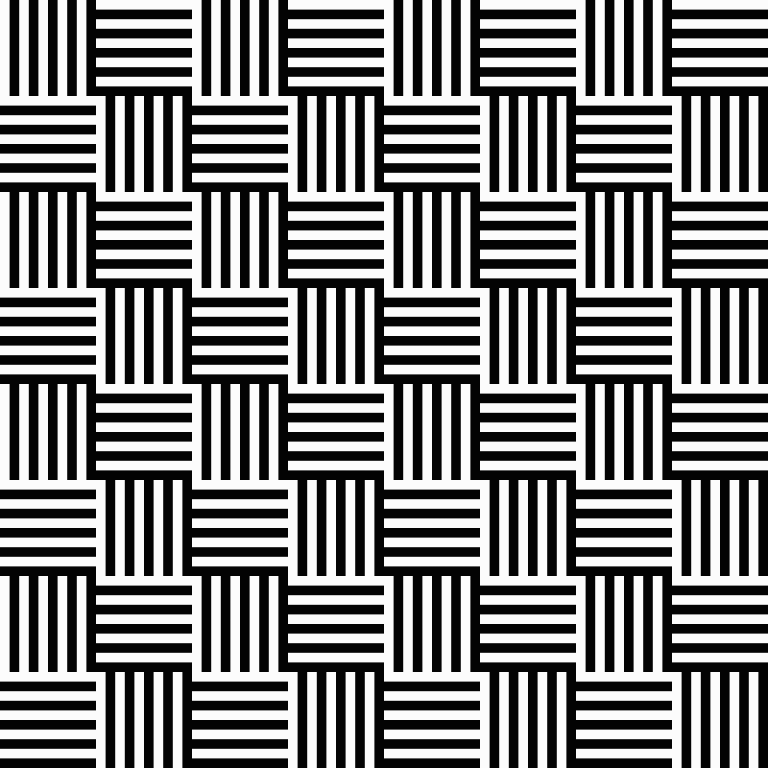
Write a three.js fragment shader that draws this pattern.

```glsl
varying vec2 vUv;

const float CELL_PAIRS = 4.0;    // light/dark checker periods: 8 cells per side
const float STRIPE_PAIRS = 40.0; // 5 white and black pairs in each cell
const vec3 BLACK = vec3(0.01);
const vec3 WHITE = vec3(0.99);

// Integral of a square wave that is 1 in the first half of each period
vec2 squareIntegral(vec2 x) {
  return 0.5 * floor(x) + min(fract(x), 0.5);
}

// Square wave averaged over a footprint, for exact edge smoothing
vec2 squareWave(vec2 x, vec2 footprint) {
  vec2 halfSize = 0.5 * footprint;
  return (squareIntegral(x + halfSize) - squareIntegral(x - halfSize)) / footprint;
}

// 1 where both waves agree, 0 where they differ
float checker(vec2 wave) {
  return mix(1.0 - wave.y, wave.y, wave.x);
}

void main() {
  // Measure down from the top so that each cell starts with white
  vec2 p = vec2(vUv.x, 1.0 - vUv.y);
  vec2 footprint = max(fwidth(vUv), vec2(1e-5));

  // Stripes along both axes, and the cells that choose between them
  vec2 stripes = squareWave(p * STRIPE_PAIRS, footprint * STRIPE_PAIRS);
  float upright = checker(squareWave(p * CELL_PAIRS, footprint * CELL_PAIRS));

  float white = mix(stripes.y, stripes.x, upright);
  gl_FragColor = vec4(mix(BLACK, WHITE, white), 1.0);
}
```
